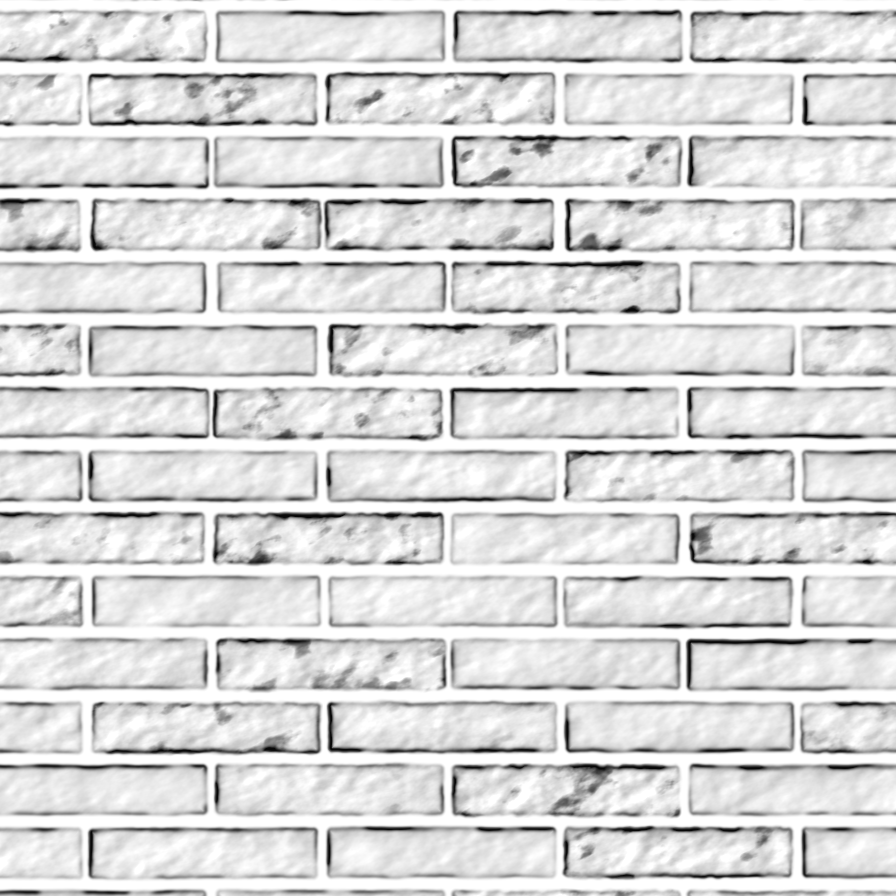
Give the GLSL for this texture map, as a Shadertoy shader.

```glsl
// Pale brick wall in running bond: soft white joints, fading dark rims, gentle chipped relief.

// Layout, in canvas units measured from the top left
const vec2  PITCH       = vec2(0.2645, 0.0701);
const vec2  HALF_SIZE   = vec2(0.1280, 0.0286);
const float TOP_JOINT   = 0.0055;
const float EVEN_JOINT  = 0.2357;
const float ODD_JOINT   = 0.0960;
const float CORNER      = 0.0055;
const vec2  JITTER      = vec2(0.0045, 0.0014);
const float WOBBLE      = 0.0018;

// Tones
const float MORTAR_TONE = 1.0;
const float FACE_TONE   = 0.932;
const vec4  RIM_DARK    = vec4(0.80, 0.40, 0.70, 0.56); // left, right, top, bottom
const float RIM_INNER   = 0.0034;
const float RIM_OUTER   = 0.0024;
const float EDGE_SOFT   = 0.0030;
const float SHADE_DARK  = 0.24;
const float SHADE_WIDTH = 0.009;
const float PIT_DARK    = 0.55;

// Relief
const vec2  STREAK_DIR  = vec2(0.90, -0.43);
const vec2  STREAK_FREQ = vec2(44.0, 72.0);
const vec2  LIGHT_STEP  = vec2(0.22, 0.38);
const float OCTAVE_GAIN = 0.42;

uint mixBits(uint n) {
    n = n * 747796405u + 2891336453u;
    n = ((n >> ((n >> 28u) + 4u)) ^ n) * 277803737u;
    return (n >> 22u) ^ n;
}

float hash(vec2 cell, uint seed) {
    uvec2 c = uvec2(ivec2(cell));
    return float(mixBits(c.x + mixBits(c.y + mixBits(seed))) >> 8u) / 16777216.0;
}

float noise(vec2 p) {
    vec2 i = floor(p), f = fract(p);
    f = f * f * f * (f * (f * 6.0 - 15.0) + 10.0);
    float a = mix(hash(i, 0u), hash(i + vec2(1, 0), 0u), f.x);
    float b = mix(hash(i + vec2(0, 1), 0u), hash(i + vec2(1, 1), 0u), f.x);
    return mix(a, b, f.y);
}

float fbm(vec2 p) {
    float sum = 0.0, amp = 0.6;
    for (int i = 0; i < 4; i++) {
        sum += amp * noise(p);
        p = mat2(1.6, 1.2, -1.2, 1.6) * p + 7.3;
        amp *= OCTAVE_GAIN;
    }
    return sum;
}

float roundedBox(vec2 p, vec2 halfSize, float radius) {
    vec2 e = abs(p) - halfSize + radius;
    return length(max(e, 0.0)) + min(max(e.x, e.y), 0.0) - radius;
}

void mainImage(out vec4 fragColor, in vec2 fragCoord) {
    vec2 uv = fragCoord / iResolution.xy;
    uv.y = 1.0 - uv.y;

    // Brick cell, with alternate rows shifted
    float row = floor((uv.y - TOP_JOINT) / PITCH.y);
    float joint = mod(row, 2.0) < 0.5 ? EVEN_JOINT : ODD_JOINT;
    vec2 wall = uv - vec2(joint, TOP_JOINT);
    vec2 id = vec2(floor(wall.x / PITCH.x), row);
    vec2 q = wall - (id + 0.5) * PITCH;

    // Per-brick placement and character
    vec2 seed = 60.0 * vec2(hash(id, 1u), hash(id, 2u));
    float rough = pow(hash(id, 3u), 1.4);
    q += (vec2(hash(id, 4u), hash(id, 5u)) - 0.5) * JITTER;

    // Uneven outline
    vec2 bend = vec2(noise(q * 35.0 + seed), noise(q * 35.0 + seed + 31.0)) - 0.5;
    float chip = noise(q * 120.0 + seed) - 0.5;
    vec2 b = q + bend * WOBBLE;
    float d = roundedBox(b, HALF_SIZE, CORNER) + chip * WOBBLE * (0.2 + rough);
    float soft = max(EDGE_SOFT, 1.0 / iResolution.y);
    float face = 1.0 - smoothstep(-soft, soft, d);

    // Rim strength blends between the nearest sides and fades in patches
    vec4 gap = vec4(HALF_SIZE + b, HALF_SIZE - b).xzyw;
    vec4 near = exp(-gap / 0.004);
    vec4 vary = vec4(hash(id, 6u), hash(id, 7u), hash(id, 8u), hash(id, 9u));
    float side = dot(near, RIM_DARK * mix(vec4(0.25), vec4(1.4), vary)) / dot(near, vec4(1.0));
    float patches = mix(0.25, 1.25, smoothstep(0.15, 0.85, noise(q * vec2(40.0, 55.0) + seed + 11.0)));
    float rimOffset = d + 0.0016;
    rimOffset /= rimOffset < 0.0 ? RIM_INNER : RIM_OUTER;
    float rim = side * patches * exp(-rimOffset * rimOffset);
    float shade = SHADE_DARK * side * exp(min(d, 0.0) / SHADE_WIDTH);

    // Streaked relief lit from the upper left
    vec2 across = vec2(-STREAK_DIR.y, STREAK_DIR.x);
    vec2 g = vec2(dot(q, STREAK_DIR), dot(q, across)) * STREAK_FREQ + seed;
    float relief = fbm(g) - fbm(g + LIGHT_STEP);
    float cloud = fbm(g * 0.5 + 19.0) - 0.5;

    // Small soft pits gather along the long edges of the roughest bricks
    float edgeBias = smoothstep(0.2, 1.0, abs(q.y) / HALF_SIZE.y);
    float pits = smoothstep(0.64, 0.92, fbm(g * 0.85 + 43.0) + 0.08 * edgeBias);

    float tone = FACE_TONE + relief * mix(0.20, 0.46, rough) + cloud * 0.13;
    tone -= shade + rim + PIT_DARK * pits * smoothstep(0.3, 0.9, rough);
    tone = mix(MORTAR_TONE, clamp(tone, 0.03, 1.0), face);
    fragColor = vec4(vec3(tone), 1.0);
}
```
